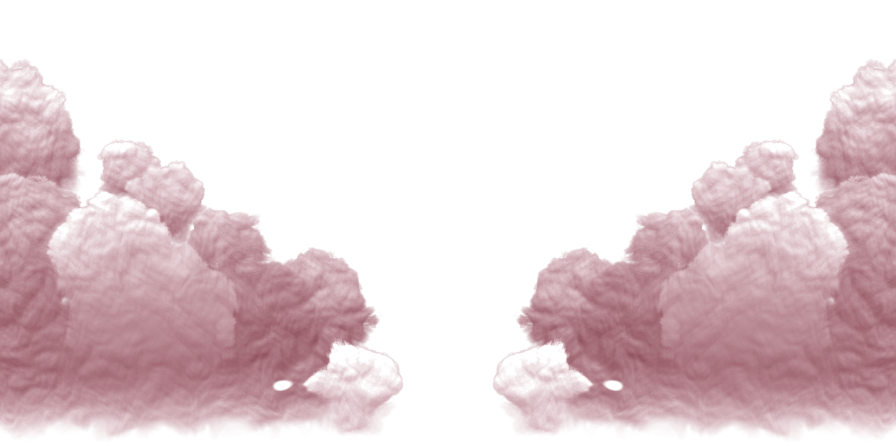
A WebGL 2 fragment shader for this background:

```glsl
#version 300 es
precision highp float;

uniform vec2 u_resolution;
out vec4 fragColor;

// Colours
const vec3 SHADOW = vec3(0.55, 0.31, 0.36);
const vec3 WHITE = vec3(1.0);
const vec3 MID_TINT = vec3(0.0, 0.16, 0.13);

// Cloud form, in units of the canvas height
const float BILLOW_SCALE = 11.0;
const float BILLOW_MEAN = 0.36;
const float BILLOW_DEPTH = 0.05;
const float WARP = 0.022;
const float EDGE = 0.007;
const float BASE_EDGE = 0.03;
const vec2 BASE_CENTER = vec2(0.16, 0.195);
const vec2 BASE_HALF = vec2(0.62, 0.155);
const float BASE_ROUND = 0.10;
const vec2 GAP_CENTER = vec2(0.633, 0.148);
const vec2 GAP_RADII = vec2(0.022, 0.012);

// Light
const vec2 LIGHT_STEP = vec2(-0.004, 0.011);
const float PUFF_SLOPE = 0.25;
const float RELIEF = 0.55;
const float CREASE = 0.22;
const float BASE_TONE = 0.28;

// Large puffs from back to front: centre, radius, tone
const int PUFF_COUNT = 12;
const vec4 PUFFS[PUFF_COUNT] = vec4[](
    vec4(0.00, 0.74, 0.125, 0.68), vec4(0.075, 0.65, 0.105, 0.50),
    vec4(0.29, 0.61, 0.073, 0.68), vec4(0.365, 0.535, 0.095, 0.62),
    vec4(0.508, 0.44, 0.090, 0.48), vec4(0.70, 0.345, 0.100, 0.48),
    vec4(0.745, 0.275, 0.088, 0.34), vec4(0.79, 0.135, 0.095, 0.78),
    vec4(0.03, 0.44, 0.180, 0.46), vec4(0.25, 0.42, 0.145, 0.72),
    vec4(0.56, 0.285, 0.140, 0.24), vec4(0.34, 0.28, 0.185, 0.42));

vec2 hashGradient(vec2 cell) {
    vec3 h = fract(cell.xyx * vec3(0.1031, 0.1030, 0.0973));
    h += dot(h, h.yzx + 33.33);
    float angle = 6.2832 * fract((h.x + h.y) * h.z);
    return vec2(cos(angle), sin(angle));
}

float gradientNoise(vec2 p) {
    vec2 i = floor(p), f = fract(p);
    vec2 u = f * f * f * (f * (f * 6.0 - 15.0) + 10.0);
    vec2 e = vec2(1.0, 0.0);
    float a = dot(hashGradient(i), f);
    float b = dot(hashGradient(i + e.xy), f - e.xy);
    float c = dot(hashGradient(i + e.yx), f - e.yx);
    float d = dot(hashGradient(i + e.xx), f - e.xx);
    return mix(mix(a, b, u.x), mix(c, d, u.x), u.y);
}

// Rounded lumps divided by thin creases
float billow(vec2 p) {
    float sum = 0.0, amp = 1.0;
    p *= BILLOW_SCALE;
    for (int i = 0; i < 5; i++) {
        sum += amp * abs(gradientNoise(p));
        p = mat2(1.6, 1.2, -1.2, 1.6) * p + 7.3;
        amp *= 0.5;
    }
    return sum;
}

float roundBox(vec2 p, vec2 halfSize, float radius) {
    vec2 q = abs(p) - halfSize + radius;
    return length(max(q, 0.0)) + min(max(q.x, q.y), 0.0) - radius;
}

void main() {
    // Mirror the two banks about the centre line
    vec2 p = gl_FragCoord.xy / u_resolution * vec2(2.0, 1.0);
    p.x = min(p.x, 2.0 - p.x);

    vec2 warp = vec2(gradientNoise(p * 9.0), gradientNoise(p * 9.0 + 17.0));
    vec2 q = p + WARP * warp;
    float lumps = billow(q);
    float swell = BILLOW_DEPTH * (lumps - BILLOW_MEAN);

    // Soft base with a pale, ragged underside
    float baseDist = roundBox(q - BASE_CENTER, BASE_HALF, BASE_ROUND) - swell;
    float alpha = 1.0 - smoothstep(-BASE_EDGE, 0.5 * BASE_EDGE, baseDist);
    float tone = BASE_TONE;

    // Puffs with a crisp crown that melts into the tone below
    for (int i = 0; i < PUFF_COUNT; i++) {
        vec4 puff = PUFFS[i];
        vec2 offset = q - puff.xy;
        float dist = length(offset) - puff.z - swell;
        float height = offset.y / puff.z;
        float soft = mix(0.03, EDGE, smoothstep(-0.7, 0.1, height));
        float cover = 1.0 - smoothstep(-soft, EDGE, dist);
        float melt = smoothstep(-1.0, 0.1, height);
        tone = mix(tone, puff.w + PUFF_SLOPE * height, cover * melt);
        alpha = max(alpha, cover);
    }

    // Relief is gentler in the smooth lower middle
    float calm = exp(-dot((p - vec2(0.32, 0.26)) * vec2(3.5, 6.0),
                          (p - vec2(0.32, 0.26)) * vec2(3.5, 6.0)));
    float detail = RELIEF * (lumps - billow(q + LIGHT_STEP)) + CREASE * (lumps - BILLOW_MEAN);
    tone += detail * (1.0 - 0.7 * calm);
    tone += 0.45 * smoothstep(0.17, 0.02, q.y + swell);

    // Small opening near the trailing wisp
    float gap = length((q - GAP_CENTER) / GAP_RADII);
    alpha *= smoothstep(0.7, 1.2, gap);

    tone = clamp(tone, 0.0, 1.0);
    vec3 cloud = mix(SHADOW, WHITE, tone) - MID_TINT * tone * (1.0 - tone);
    fragColor = vec4(mix(WHITE, cloud, alpha), 1.0);
}
```
